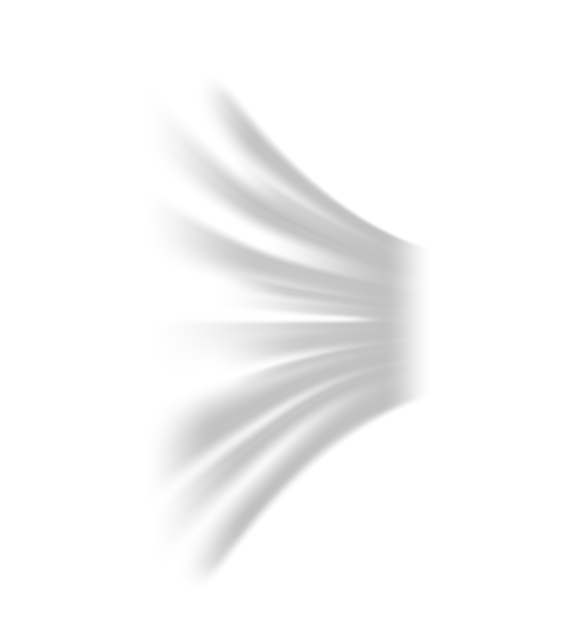
Reproduce this background procedurally as a WebGL 1 fragment shader.

```glsl
precision highp float;

uniform vec2 u_resolution;

#define PAPER vec3(1.0)
#define SMOKE vec3(0.755)
#define MOUTH vec2(0.234, -0.005)
#define MOUTH_HALF 0.117
#define FLARE vec2(0.25, 1.69)
#define DRIFT 0.08
#define FIBRE_COUNT 34.0
#define FIBRE_DEPTH 0.07

float hash(float n) {
  return fract(sin(n * 127.1) * 43758.5453);
}

float noise(float t) {
  float cell = floor(t);
  return mix(hash(cell), hash(cell + 1.0), smoothstep(0.0, 1.0, fract(t)));
}

float fall(float start, float end, float t) {
  return 1.0 - smoothstep(start, end, t);
}

// Soft band across the fan: rises over span.xy, falls over span.zw,
// and fades along its length over tail.xy.
float wisp(vec2 fan, vec4 span, vec2 tail) {
  float across = smoothstep(span.x, span.y, fan.y) * fall(span.z, span.w, fan.y);
  return across * fall(tail.x, tail.y, fan.x);
}

void layer(inout float clearness, float density) {
  clearness *= 1.0 - density;
}

void main() {
  vec2 p = (gl_FragCoord.xy - 0.5 * u_resolution) / u_resolution.y;

  // Fan coordinates: x is distance left of the mouth, y runs -1 (top) to 1 (bottom)
  float reach = MOUTH.x - p.x;
  float halfHeight = MOUTH_HALF + reach * (FLARE.x + FLARE.y * reach);
  float v = (MOUTH.y - p.y) / halfHeight;
  float bend = 4.0 * v * v * max(1.0 - v * v, 0.0);
  vec2 fan = vec2(reach, v + DRIFT * bend * fall(0.10, 0.31, reach));

  float clearness = 1.0;

  // Upper wisps
  layer(clearness, wisp(fan, vec4(-1.02, -0.91, -0.88, -0.70), vec2(0.275, 0.375)));
  layer(clearness, 0.7 * wisp(fan, vec4(-0.77, -0.70, -0.64, -0.52), vec2(0.22, 0.32)));
  layer(clearness, wisp(fan, vec4(-0.69, -0.59, -0.55, -0.44), vec2(0.25, 0.462)));
  layer(clearness, 0.95 * wisp(fan, vec4(-0.39, -0.33, -0.29, -0.16), vec2(0.27, 0.462)));
  layer(clearness, 0.8 * wisp(fan, vec4(-0.235, -0.195, -0.18, -0.12), vec2(0.22, 0.34)));
  layer(clearness, 0.45 * wisp(fan, vec4(-0.16, -0.11, -0.09, -0.04), vec2(0.17, 0.355)));

  // Lower wisps
  layer(clearness, 0.75 * wisp(fan, vec4(-0.025, 0.01, 0.02, 0.19), vec2(0.13, 0.462)));
  layer(clearness, 0.8 * wisp(fan, vec4(0.04, 0.12, 0.15, 0.23), vec2(0.19, 0.35)));
  layer(clearness, 0.7 * wisp(fan, vec4(0.22, 0.26, 0.27, 0.33), vec2(0.21, 0.33)));
  layer(clearness, wisp(fan, vec4(0.22, 0.40, 0.44, 0.53), vec2(0.34, 0.455)));
  layer(clearness, 0.95 * wisp(fan, vec4(0.49, 0.58, 0.62, 0.75), vec2(0.29, 0.445)));
  layer(clearness, wisp(fan, vec4(0.70, 0.90, 0.92, 1.015), vec2(0.29, 0.41)));

  // Gaps close into one body near the mouth, except for a bright central slit
  float body = fall(0.88, 1.01, abs(v)) * fall(0.065, 0.275, reach);
  float slit = exp(-pow((v + 0.037) / 0.025, 2.0)) * smoothstep(0.075, 0.15, reach);
  layer(clearness, 0.92 * body);
  float density = (1.0 - clearness) * (1.0 - 0.9 * slit);

  // Fine fibres along the flow, then the outer fades
  density *= 1.0 - FIBRE_DEPTH * noise(fan.y * FIBRE_COUNT) * smoothstep(0.05, 0.2, reach);
  density *= smoothstep(0.0, 0.08, reach);
  density *= fall(0.345, 0.388, p.y) * smoothstep(-0.425, -0.375, p.y);

  gl_FragColor = vec4(mix(PAPER, SMOKE, density), 1.0);
}
```
